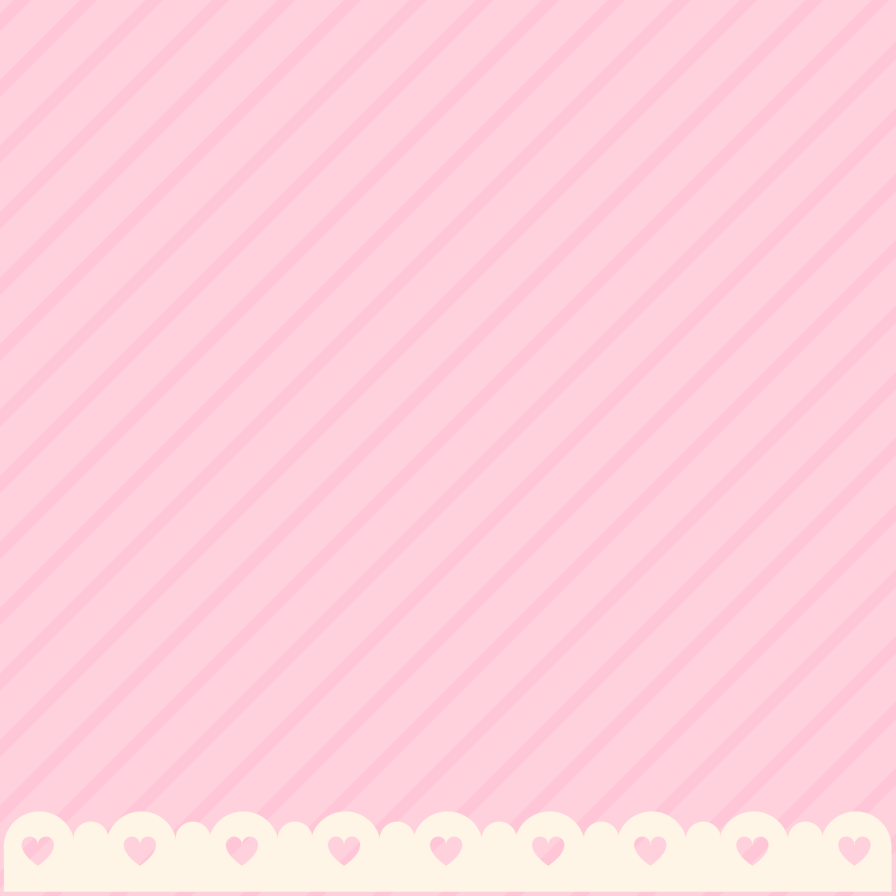
Write a three.js fragment shader that draws this pattern.

```glsl
// Pink diagonal candy stripes above a cream scalloped lace border with heart cutouts.
varying vec2 vUv;

const vec3 PINK = vec3(1.0, 0.82, 0.868);
const vec3 ROSE = vec3(1.0, 0.775, 0.842);
const vec3 CREAM = vec3(1.0, 0.962, 0.905);

const float EDGE = 0.0009;            // half width of the smoothed edges

const float STRIPE_PERIOD = 0.07366;  // measured along x
const float STRIPE_WIDTH = 0.0195;
const float STRIPE_PHASE = 0.339;

const float LACE_PERIOD = 0.11393;
const float LACE_START = 0.0438;      // centre of the first large scallop
const float LAST_SCALLOP = 8.0;
const vec2 LACE_MIN = vec2(0.0044, 0.0048);
const vec2 LACE_MAX = vec2(0.9950, 0.0580);
const float BIG_Y = 0.0548;
const float BIG_RADIUS = 0.0396;
const float SMALL_SHIFT = 0.0577;
const float SMALL_Y = 0.0634;
const float SMALL_RADIUS = 0.0196;

const vec2 HEART_SHIFT = vec2(-0.0016, 0.0573);
const float LOBE_RADIUS = 0.0090;
const float HEART_DROP = 0.0236;      // from lobe centres down to the tip
const float HEART_CURVE = 1.9;

float fill(float d) {
  return 1.0 - smoothstep(-EDGE, EDGE, d);
}

float boxDistance(vec2 p, vec2 low, vec2 high) {
  vec2 d = max(low - p, p - high);
  return length(max(d, 0.0)) + min(max(d.x, d.y), 0.0);
}

// Offset of x from the nearest of count + 1 evenly spaced centres
float repeatX(float x, float start, float count) {
  float cell = clamp(floor((x - start) / LACE_PERIOD + 0.5), 0.0, count);
  return x - start - cell * LACE_PERIOD;
}

float stripeDistance(vec2 p) {
  float along = (p.x + 1.0 - p.y) / STRIPE_PERIOD - STRIPE_PHASE;
  float offset = abs(fract(along + 0.5) - 0.5) * STRIPE_PERIOD;
  return (offset - 0.5 * STRIPE_WIDTH) * 0.7071;
}

// Two round lobes over a curved, tapering point
float heartDistance(vec2 p) {
  p.x = abs(p.x);
  float lobe = length(p - vec2(LOBE_RADIUS, 0.0)) - LOBE_RADIUS;
  float t = max(-p.y / HEART_DROP, 0.0);
  float taper = p.x - 2.0 * LOBE_RADIUS * (1.0 - pow(t, HEART_CURVE));
  return min(lobe, max(taper * 0.75, p.y));
}

float laceDistance(vec2 p) {
  float bigX = repeatX(p.x, LACE_START, LAST_SCALLOP);
  float smallX = repeatX(p.x, LACE_START + SMALL_SHIFT, LAST_SCALLOP - 1.0);
  float big = length(vec2(bigX, p.y - BIG_Y)) - BIG_RADIUS;
  float small = length(vec2(smallX, p.y - SMALL_Y)) - SMALL_RADIUS;
  float band = boxDistance(p, LACE_MIN, LACE_MAX);
  float lace = max(min(band, min(big, small)), LACE_MIN.y - p.y);
  return max(lace, -heartDistance(vec2(bigX, p.y) - HEART_SHIFT));
}

void main() {
  vec3 color = mix(PINK, ROSE, fill(stripeDistance(vUv)));
  color = mix(color, CREAM, fill(laceDistance(vUv)));
  gl_FragColor = vec4(color, 1.0);
}
```
